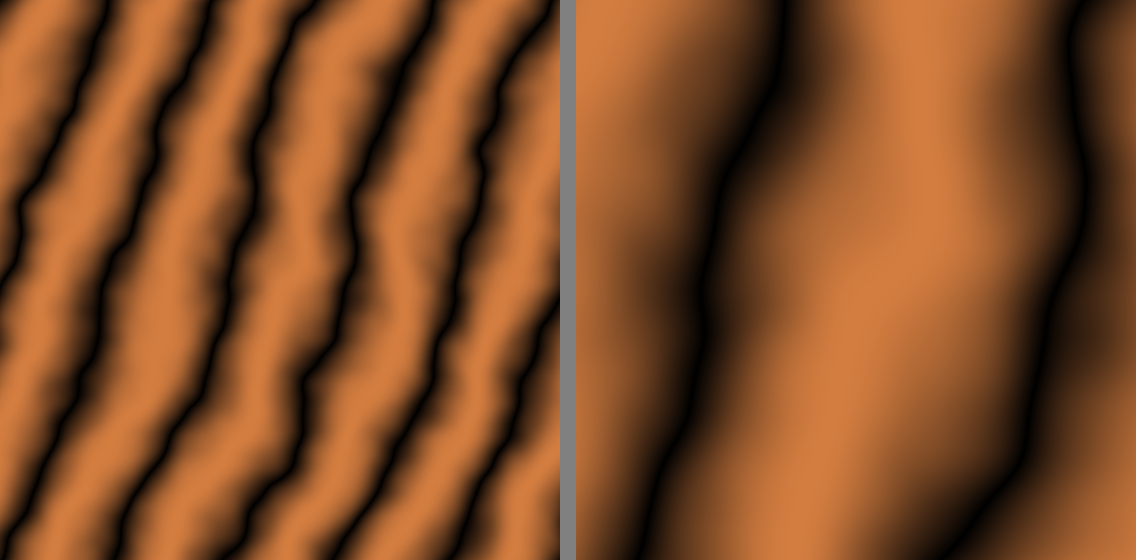
Left, the full canvas; right, a detail of the centre.
This pattern is drawn by a Shadertoy shader. Its source:

```glsl
const float PI = 3.14159;

// Unit gradient for a lattice cell
vec2 cellGradient(vec2 cell) {
    float h = fract(sin(dot(cell, vec2(127.1, 311.7))) * 43758.5);
    return vec2(cos(2.0 * PI * h), sin(2.0 * PI * h));
}

float gradientNoise(vec2 p) {
    vec2 i = floor(p), f = fract(p);
    vec2 u = f * f * f * (f * (f * 6.0 - 15.0) + 10.0);
    vec2 e = vec2(1.0, 0.0);
    float a = dot(cellGradient(i), f);
    float b = dot(cellGradient(i + e.xy), f - e.xy);
    float c = dot(cellGradient(i + e.yx), f - e.yx);
    float d = dot(cellGradient(i + e.xx), f - e.xx);
    return mix(mix(a, b, u.x), mix(c, d, u.x), u.y);
}

// Three octaves of fine wobble
float turbulence(vec2 p) {
    float sum = 0.0, amplitude = 0.2;
    for (int octave = 0; octave < 3; octave++) {
        sum += amplitude * gradientNoise(p);
        p = p * 2.0 + 17.3;
        amplitude *= 0.5;
    }
    return sum;
}

void mainImage(out vec4 fragColor, in vec2 fragCoord) {
    vec2 uv = fragCoord / iResolution.xy;

    // Broad S-bend, strongest right of centre
    float bend = sin(5.5 * uv.y) * (0.145 - 0.08 * cos(2.0 * PI * (uv.x - 0.1)));

    // Five slanted bands across, two down
    float phase = 5.0 * uv.x - 2.0 * uv.y - bend + turbulence(uv * 5.0);

    // Dark vein at each whole phase, with its crease smoothed
    float wave = sin(PI * phase);
    float glow = length(vec2(wave, 0.5 * fwidth(phase)));

    fragColor = vec4(vec3(0.83, 0.49, 0.25) * min(glow, 1.0), 1.0);
}
```
